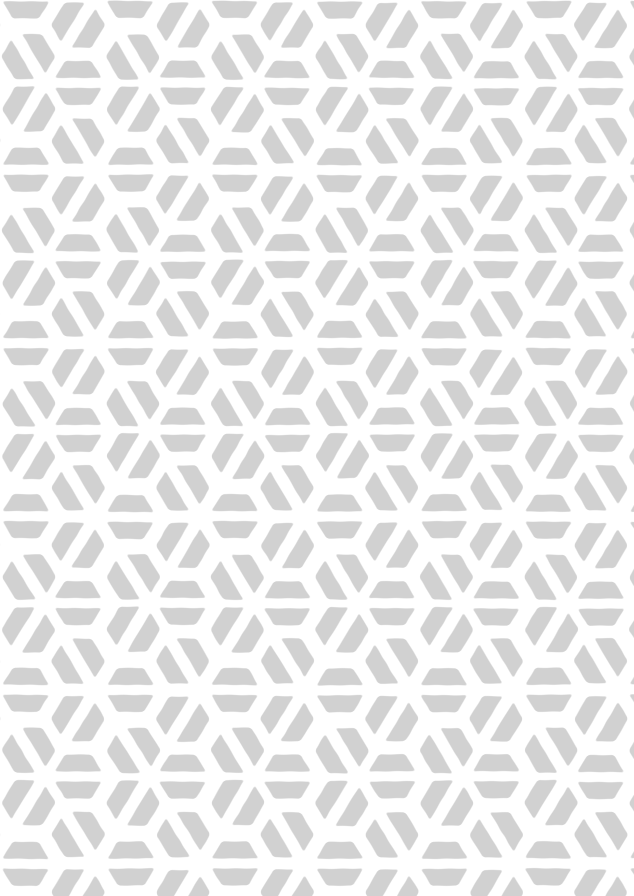
This pattern is drawn by a Shadertoy shader. Its source:

```glsl
// Grey hexagons, each split into two rounded trapezoids, turned three ways on white.

const float ROWS = 15.5;             // hexagons down the canvas
const float COLUMN_STEP = 0.904;     // column spacing, in row units

vec2 hash2(vec2 cell) {
    vec2 s = vec2(dot(cell, vec2(127.1, 311.7)), dot(cell, vec2(269.5, 183.3)));
    return fract(sin(s) * 4375.85) - 0.5;
}

mat2 rotation(float angle) {
    float c = cos(angle), s = sin(angle);
    return mat2(c, -s, s, c);
}

// Distance to a hexagon cut along its long axis by a gap
float splitHexagon(vec2 q, float apothem, float halfGap) {
    const float corner = 0.04;
    q = abs(q);
    vec3 sides = vec3(q.y - apothem,
                      0.866 * q.x + 0.5 * q.y - apothem,
                      halfGap - q.y) + corner;
    float inside = min(max(sides.x, max(sides.y, sides.z)), 0.0);
    return length(max(sides, 0.0)) + inside - corner;
}

// Distance to the hexagon nearest to p within one column
float columnDistance(vec2 p, float column) {
    float odd = mod(column, 2.0);
    vec2 local = p - vec2(0.45 + column * COLUMN_STEP, 0.564 + 0.5 * odd);
    float row = round(local.y);
    local.y -= row;

    // 0 is level, 1 leans right, 2 leans left
    float turn = mod(row - odd, 3.0);
    float leaning = step(0.5, turn);

    // Leaning pairs in even columns draw together
    local -= leaning * (1.0 - odd) * vec2(0.045, 0.045 * (3.0 - 2.0 * turn));

    // Slight hand-cut shift and tilt
    vec2 jitter = hash2(vec2(column, row));
    local -= 0.016 * jitter;
    local.x /= 1.04;
    vec2 q = rotation(turn * 1.0472 + 0.03 * jitter.x) * local;

    return splitHexagon(q, mix(0.38, 0.39, leaning), mix(0.087, 0.102, leaning));
}

void mainImage(out vec4 fragColor, in vec2 fragCoord) {
    float pixel = ROWS / iResolution.y;
    vec2 p = fragCoord * pixel;

    // Uneven cut edges
    p += 0.003 * sin(p.yx * 17.0 + 2.0 * sin(p * 9.0));

    float nearest = round((p.x - 0.45) / COLUMN_STEP);
    float d = 1.0;
    for (float i = -1.0; i <= 1.0; i++) {
        d = min(d, columnDistance(p, nearest + i));
    }

    float ink = 1.0 - smoothstep(-0.8 * pixel, 0.8 * pixel, d);
    fragColor = vec4(vec3(mix(1.0, 0.82, ink)), 1.0);
}
```
